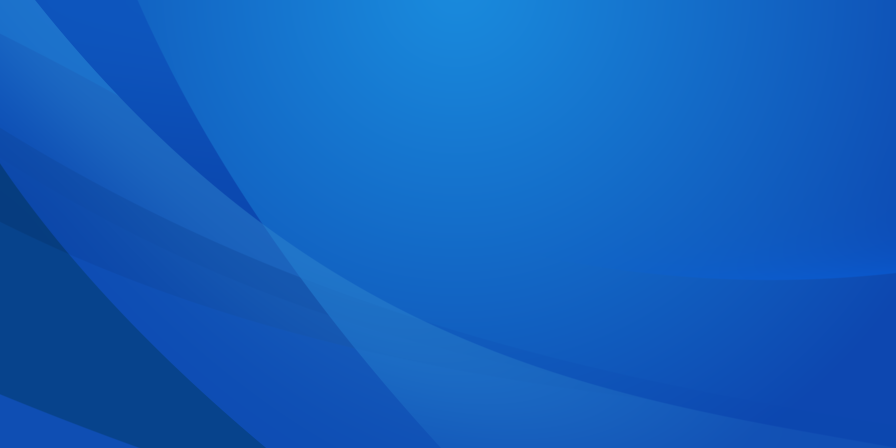
A Shadertoy shader for this background:

```glsl
// Blue backdrop with a soft top glow and translucent sweeping curves.
#define GLOW_CENTER vec2(1.02, 1.03)
#define GLOW_REACH 1.2
#define VEIL_STRENGTH 0.42
#define VEIL_DEPTH 0.30
#define BAND_STRENGTH 0.38
#define SHADE_STRENGTH 0.85

const vec3 GLOW_BLUE  = vec3(0.10, 0.55, 0.87);
const vec3 RIM_BLUE   = vec3(0.05, 0.28, 0.69);
const vec3 DEEP_BLUE  = vec3(0.04, 0.27, 0.68);
const vec3 VEIL_BLUE  = vec3(0.20, 0.55, 0.82);
const vec3 BAND_BLUE  = vec3(0.05, 0.27, 0.60);
const vec3 VIVID_BLUE = vec3(0.03, 0.38, 0.87);
const vec3 NAVY       = vec3(0.02, 0.23, 0.47);

// Cubic curve with coefficients in rising order.
float cubic(vec4 k, float t) {
    return k.x + t * (k.y + t * (k.z + t * k.w));
}

// Antialiased coverage of the positive side of an edge.
float cover(float d) {
    float soft = 1.0 / iResolution.y;
    return smoothstep(-soft, soft, d);
}

void mainImage(out vec4 fragColor, in vec2 fragCoord) {
    vec2 p = fragCoord / iResolution.y;

    // Signed offsets from each curve
    float veilDepth = cubic(vec4(1.1015, -1.348, 0.6117, -0.1065), p.x) - p.y;
    float bandTop = cubic(vec4(0.715, -0.62, 0.20, -0.028), p.x) - p.y;
    float bandMid = cubic(vec4(0.648, -0.64, 0.24, -0.03), p.x) - p.y;
    float bandLow = cubic(vec4(0.505, -0.50, 0.21, -0.037), p.x) - p.y;
    float corner = p.y - cubic(vec4(0.925, -0.50, -0.10, 0.0), p.x);
    float footer = cubic(vec4(0.12, -0.41, 0.08, 0.0), p.x) - p.y;
    float rightArc = p.y - 0.375 - 0.2 * (p.x - 1.72) * (p.x - 1.72);
    float steep = cover(cubic(vec4(0.984, -0.915, 0.238, 0.0), p.y) - p.x);
    float shade = cover(cubic(vec4(0.594, -1.193, 0.406, 0.0), p.y) - p.x);
    float veil = cover(veilDepth);

    // Radial glow
    vec2 fromGlow = p - GLOW_CENTER;
    float reach = sqrt(dot(fromGlow, fromGlow) + 0.003) / GLOW_REACH;
    vec3 color = mix(GLOW_BLUE, RIM_BLUE, min(reach, 1.0));

    // Bright rim above the right arc
    float rim = cover(rightArc) * exp(-max(rightArc, 0.0) / 0.07);
    color = mix(color, VIVID_BLUE, 0.55 * rim * smoothstep(1.1, 1.9, p.x));

    // Dim lower right and the steep left sheet
    color = mix(color, DEEP_BLUE, 0.18 * cover(bandTop) * (1.0 - veil));
    vec3 sheet = mix(DEEP_BLUE, vec3(0.05, 0.33, 0.74), smoothstep(0.5, 1.0, p.y));
    color = mix(color, sheet, 0.9 * steep);

    // Light veil fading away from its upper edge
    float depth = max(veilDepth, 0.0) / VEIL_DEPTH;
    float fade = exp(-depth * depth) * (1.0 - 0.75 * smoothstep(0.6, 2.0, p.x));
    color = mix(color, VEIL_BLUE, VEIL_STRENGTH * veil * fade);
    color = mix(color, vec3(0.06, 0.32, 0.72), 0.5 * steep * cover(bandLow));

    // Crossing bands
    float band = cover(bandTop) * (1.0 - cover(bandLow)) * veil;
    float bandAlpha = BAND_STRENGTH * mix(0.18, 1.0, steep);
    color = mix(color, BAND_BLUE, bandAlpha * band * (1.0 - 0.3 * cover(bandMid)));

    // Corner highlight
    color = mix(color, vec3(0.11, 0.48, 0.83), 0.45 * veil * steep * cover(corner));

    // Navy wedge with a brighter foot
    vec3 wedge = mix(NAVY, vec3(0.025, 0.255, 0.52), cover(bandLow));
    color = mix(color, wedge, SHADE_STRENGTH * shade);
    color = mix(color, vec3(0.06, 0.31, 0.72), 0.9 * cover(footer));

    fragColor = vec4(color, 1.0);
}
```
